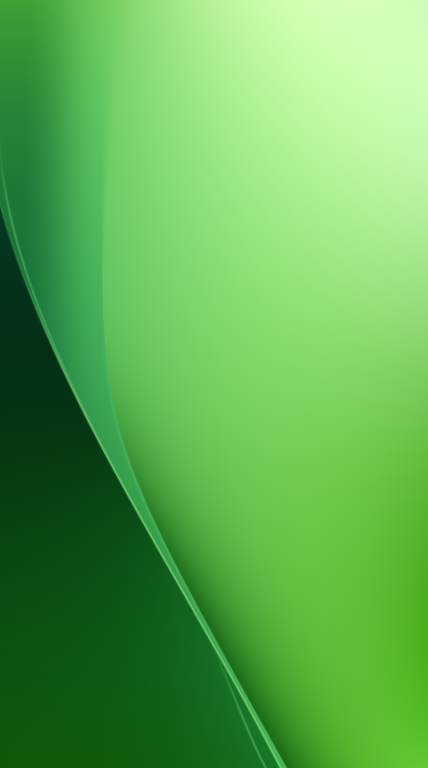
Give the GLSL for this background, as a Shadertoy shader.

```glsl
// Green backdrop: a dark lower-left field, a translucent curling ribbon and a bright
// right-hand field. Each field blends smooth vertical colour ramps, and
// curves x(t), with t running from top to bottom, separate the layers.

vec3 rgb(float r, float g, float b) { return vec3(r, g, b) / 255.0; }

// Cubic through four colours spaced evenly over t = 0..1
vec3 ramp(vec3 a, vec3 b, vec3 c, vec3 d, float t) {
    float u = 3.0 * t;
    float p = u - 1.0, q = u - 2.0, r = u - 3.0;
    return -a * p * q * r / 6.0 + b * u * q * r / 2.0
           - c * u * p * r / 2.0 + d * u * p * q / 6.0;
}

// Outer edge of the ribbon, against the dark field
float outerEdge(float t) {
    float s = t - 0.267;
    return s * (0.493 + s * (1.053 - 0.689 * s));
}

// Fold of the ribbon: nearly upright above, bending to a diagonal below
float foldEdge(float t) {
    float bend = 0.076 * log(1.0 + exp((t - 0.551) / 0.076));
    return 0.26 - 0.075 * t + 1.08 * bend;
}

// Antialiased hairline at signed distance d
float hairline(float d, float width, float pixel) {
    float w = max(width, 0.7 * pixel);
    return exp(-d * d / (w * w));
}

vec3 brightField(float x, float t, float fold) {
    vec3 nearFold = ramp(rgb(118., 208., 95.), rgb(100., 198., 97.),
                         rgb(78., 175., 68.), rgb(60., 155., 35.), t);
    vec3 middle = ramp(rgb(203., 253., 172.), rgb(148., 228., 122.),
                       rgb(108., 200., 76.), rgb(88., 188., 45.), t);
    vec3 farSide = ramp(rgb(205., 250., 182.), rgb(165., 231., 141.),
                        rgb(86., 180., 46.), rgb(98., 202., 52.), t);
    float k = clamp((x - fold) / (1.0 - fold), 0.0, 1.0);
    vec3 col = nearFold * (1.0 - k) * (1.0 - 2.0 * k)
             + middle * 4.0 * k * (1.0 - k)
             + farSide * k * (2.0 * k - 1.0);
    // Shadow cast beside the lower fold
    float shade = 0.85 * exp(-max(x - fold, 0.0) / 0.07) * smoothstep(0.4, 0.8, t);
    return mix(col, rgb(18., 95., 20.), shade);
}

vec3 ribbonField(float x, float t, float fold) {
    vec3 lit = ramp(rgb(112., 205., 92.), rgb(75., 182., 92.),
                    rgb(55., 160., 75.), rgb(70., 180., 80.), t);
    vec3 deep = ramp(rgb(62., 162., 55.), rgb(25., 115., 55.),
                     rgb(25., 120., 60.), rgb(40., 140., 60.), t);
    return mix(lit, deep, smoothstep(0.0, 0.2, fold - x));
}

vec3 darkField(float x, float t, float outer) {
    vec3 base = ramp(rgb(20., 150., 80.), rgb(4., 52., 28.),
                     rgb(6., 62., 16.), rgb(16., 86., 8.), t);
    float glow = exp(-max(outer - x, 0.0) / 0.2) * smoothstep(0.5, 1.0, t);
    return mix(base, rgb(24., 125., 45.), 0.9 * glow);
}

void mainImage(out vec4 fragColor, in vec2 fragCoord) {
    vec2 uv = fragCoord / iResolution.xy;
    float x = uv.x, t = 1.0 - uv.y;
    float pixel = 1.0 / iResolution.x;
    float outer = outerEdge(t), fold = foldEdge(t);

    // Layers, from right to left; the fold sharpens on its way down
    float blur = max(mix(0.03, 0.002, smoothstep(0.0, 0.4, t)), pixel);
    vec3 col = mix(ribbonField(x, t, fold), brightField(x, t, fold),
                   smoothstep(-blur, blur, x - fold));
    float dark = 1.0 - smoothstep(-pixel, pixel, x - outer);
    col = mix(col, darkField(x, t, outer), dark);

    // Rim lights on the outer edge and on the fold
    vec3 rimColor = rgb(130., 222., 125.);
    float rim = hairline(x - outer, 0.003, pixel);
    col = mix(col, rimColor, rim * mix(0.15, 0.75, smoothstep(0.3, 0.6, t)));
    float foldRim = hairline(x - fold + 0.003, 0.004, pixel);
    col = mix(col, rgb(85., 192., 105.), 0.4 * foldRim * smoothstep(0.25, 0.6, t));

    // Fine inner crease above, and a faint stray strand below
    float crease = outer + 0.03 * exp(-6.5 * (t - 0.195));
    float creaseFade = smoothstep(0.15, 0.3, t) * (1.0 - smoothstep(0.5, 0.65, t));
    col = mix(col, rgb(80., 185., 100.), 0.6 * creaseFade * hairline(x - crease, 0.003, pixel));
    float strand = outer - 0.035 * smoothstep(0.8, 1.0, t);
    col = mix(col, rimColor, 0.4 * smoothstep(0.82, 0.95, t) * hairline(x - strand, 0.003, pixel));

    fragColor = vec4(clamp(col, 0.0, 1.0), 1.0);
}
```
